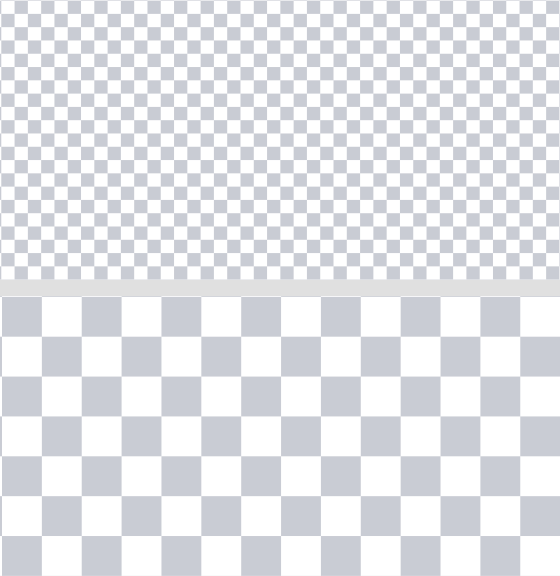
Top, the full canvas; bottom, a detail of the centre.
A Shadertoy shader for this pattern:

```glsl
const float CELL_SIZE = 0.04746;               // side of a square, in canvas heights
const vec2 GRID_CORNER = vec2(0.0046, 0.0021); // inset of the grid from the top left
const vec3 LIGHT = vec3(1.0);
const vec3 GREY = vec3(0.79, 0.80, 0.83);

// Distance to the nearest grid line, positive in even cells, negative in odd ones
vec2 signedEdgeDistance(vec2 cellPos) {
    return 0.5 - abs(mod(cellPos + 0.5, 2.0) - 1.0);
}

// Box-filtered checkerboard: +1 on light squares, -1 on grey squares
float checker(vec2 cellPos, float pixelWidth) {
    vec2 side = clamp(signedEdgeDistance(cellPos) / (0.5 * pixelWidth), -1.0, 1.0);
    return side.x * side.y;
}

void mainImage(out vec4 fragColor, in vec2 fragCoord) {
    // Grid coordinates, measured from the top left corner
    vec2 fromTopLeft = vec2(fragCoord.x, iResolution.y - fragCoord.y) / iResolution.y;
    vec2 cellPos = (fromTopLeft - GRID_CORNER) / CELL_SIZE;
    float pixelWidth = 1.0 / (iResolution.y * CELL_SIZE);

    float lightness = 0.5 + 0.5 * checker(cellPos, pixelWidth);
    fragColor = vec4(mix(GREY, LIGHT, lightness), 1.0);
}
```
